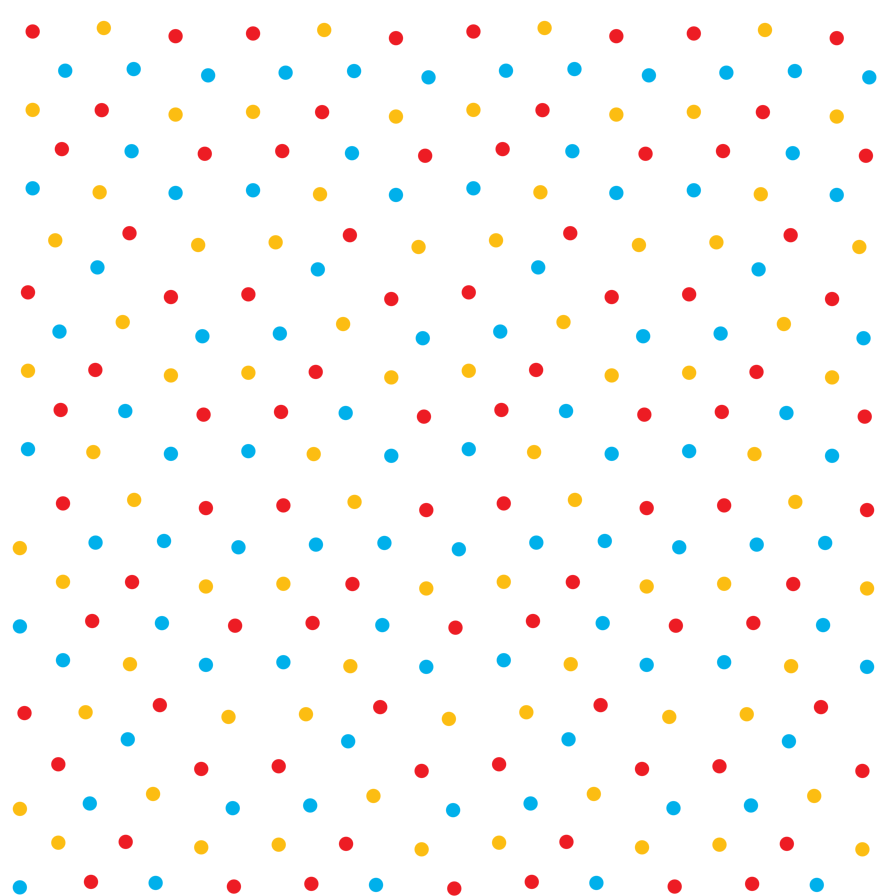
This pattern is drawn by a Shadertoy shader. Its source:

```glsl
// Small red, blue and yellow dots on white, set in loose zigzag columns.
// Each group has three columns of eleven dots; four groups run across and two
// down. Row formulas give the hand-set spacing; loops repeat the groups.

const float CANVAS = 768.0;                  // design units across the canvas
const float DOT_RADIUS = 6.1;
const int ROWS = 11;
const vec2 GROUP_STEP = vec2(188.9, 1.7);    // every other group sits lower
const vec2 BLOCK_STEP = vec2(26.0, 404.5);   // lower block is shifted sideways
const vec2 OUTER_STEP = vec2(122.5, 4.0);    // first column to third column
const float RIGHT_LIMIT = 755.0;

float bump(float x, float center, float width) {
    float t = (x - center) / width;
    return exp(-t * t);
}

vec3 dotColor(int index) {
    int i = index % 3;
    if (i == 0) return vec3(0.93, 0.11, 0.14);
    if (i == 1) return vec3(0.00, 0.69, 0.92);
    return vec3(0.99, 0.74, 0.07);
}

// Outer columns: a zigzag that narrows and spreads out around the middle rows
vec2 outerDot(float row) {
    float odd = mod(row, 2.0);
    float lean = clamp((row - 4.0) * 0.5, 0.0, 1.0);
    float swing = 28.0 - 7.0 * bump(row, 4.6, 1.73);
    return vec2(28.0 - 4.0 * lean + swing * odd,
                27.0 + 33.6 * row + 11.0 * clamp(row - 4.0, 0.0, 2.0));
}

// Middle column: a zigzag that drifts left, with a gap below the sixth row
vec2 middleDot(float row) {
    float odd = mod(row, 2.0);
    float gap = 11.5 * smoothstep(6.0, 8.0, row) - 6.0 * bump(row, 6.0, 0.5);
    return vec2(89.0 - 0.9 * row + 26.5 * odd - 4.0 * bump(row, 7.0, 0.5),
                24.0 + 35.2 * row + gap);
}

// The first two rows of the middle column swap their colour order
int middleColor(int row) {
    return row < 2 ? 2 - row : row + 1;
}

vec3 paintDot(vec3 base, vec2 p, vec2 center, int colorIndex, float blur) {
    float edge = length(p - center) - DOT_RADIUS;
    return mix(base, dotColor(colorIndex), 1.0 - smoothstep(-blur, blur, edge));
}

void mainImage(out vec4 fragColor, in vec2 fragCoord) {
    vec2 uv = fragCoord / iResolution.xy;
    vec2 p = vec2(uv.x, 1.0 - uv.y) * CANVAS;    // y runs downward
    float blur = 0.75 * CANVAS / iResolution.y;
    vec3 color = vec3(1.0);

    for (int block = 0; block < 2; block++) {
        for (int row = 0; row < ROWS; row++) {
            float r = float(row);
            vec2 blockOrigin = BLOCK_STEP * float(block);
            vec2 outer = outerDot(r) + blockOrigin;
            vec2 middle = middleDot(r) + blockOrigin;
            if (abs(p.y - outer.y) > 45.0) continue;

            for (int group = 0; group < 4; group++) {
                vec2 shift = GROUP_STEP * vec2(group, group % 2);
                vec2 third = outer + shift + OUTER_STEP;
                int thirdColor = row;

                // Dots past the right edge re-enter at the left, recoloured
                if (third.x > RIGHT_LIMIT) {
                    float nudge = 4.0 * bump(r, 5.0, 1.0);
                    third = vec2(17.0 + nudge, third.y - 1.0 - nudge);
                    thirdColor = row + 1;
                }
                color = paintDot(color, p, outer + shift, row, blur);
                color = paintDot(color, p, middle + shift, middleColor(row), blur);
                color = paintDot(color, p, third, thirdColor, blur);
            }
        }
    }
    fragColor = vec4(color, 1.0);
}
```
